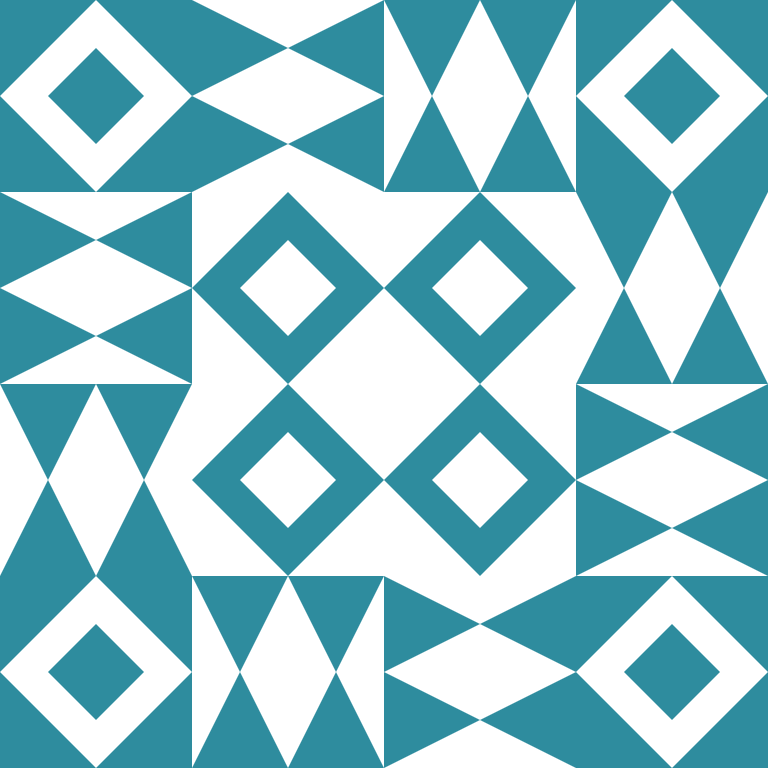
Reproduce this pattern procedurally as a three.js fragment shader.

```glsl
varying vec2 vUv;

// Signed distances in tile space (-1 to 1), positive inside the teal
float diamondRing(vec2 p) {
  return (0.25 - abs(abs(p.x) + abs(p.y) - 0.75)) / sqrt(2.0);
}

float bowtiePair(vec2 p) {
  p = abs(p);
  return (0.5 * p.x - abs(p.y - 0.5)) / length(vec2(0.5, 1.0));
}

void main() {
  // Four by four patchwork
  vec2 grid = vUv * 4.0;
  vec2 cell = min(floor(grid), 3.0);
  vec2 p = (grid - cell) * 2.0 - 1.0;
  vec2 fromCentre = abs(cell - 1.5);

  // Rings in the middle, inverted rings in the corners, bowties between
  float shape;
  if (max(fromCentre.x, fromCentre.y) < 1.0) {
    shape = diamondRing(p);
  } else if (min(fromCentre.x, fromCentre.y) > 1.0) {
    shape = -diamondRing(p);
  } else {
    bool sideways = mod(cell.x + cell.y, 2.0) < 0.5;
    shape = bowtiePair(sideways ? p : p.yx);
  }

  // One pixel of edge smoothing
  float pixel = 8.0 * fwidth(vUv.x);
  float coverage = clamp(shape / pixel + 0.5, 0.0, 1.0);

  vec3 white = vec3(1.0);
  vec3 teal = vec3(0.18, 0.55, 0.62);
  gl_FragColor = vec4(mix(white, teal, coverage), 1.0);
}
```
